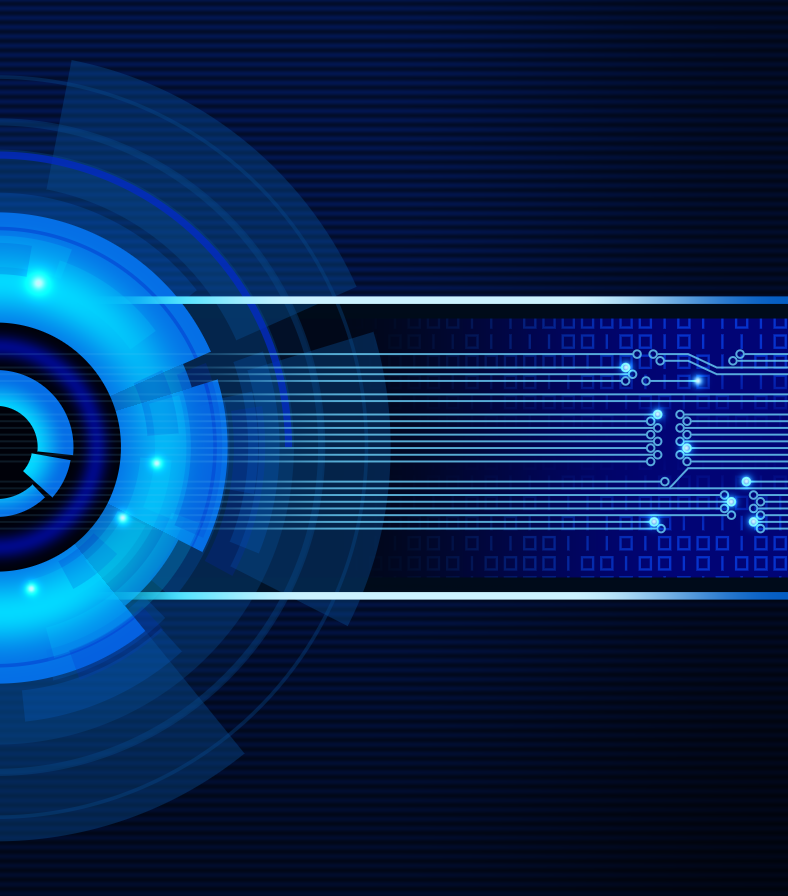
Give the GLSL for this background, as a Shadertoy shader.

```glsl
// Glowing segmented dial beside a dark band of circuit traces on striped navy.

// Lengths in canvas heights, angles in degrees
const vec2 DIAL_CENTER = vec2(-0.004, 0.501);
const vec2 CELL = vec2(0.0215, 0.0225);
const float BAR_OFFSET = 0.165;
const float BAR_HALF = 0.0042;
const float PANEL_HALF = 0.1445;
const float STRIPE_STEP = 0.0104;
const float ROW_TOP = 0.6048;
const float ROW_STEP = 0.00749;
const float STAGGER = 0.0078;
const float PAD = 0.0042;
const float TRACE_HALF = 0.0011;
const vec3 NAVY = vec3(0.008, 0.085, 0.31);
const vec3 SHADE = vec3(0.006, 0.05, 0.165);
const vec3 PANEL = vec3(0.005, 0.015, 0.46);
const vec3 AZURE = vec3(0.02, 0.43, 0.9);
const vec3 CYAN = vec3(0.01, 0.85, 1.0);
const vec3 HAZE = vec3(0.03, 0.3, 0.57);
const vec3 ROYAL = vec3(0.01, 0.16, 0.78);
const vec3 TRACE = vec3(0.4, 0.78, 0.94);
const vec3 ICE = vec3(0.8, 0.95, 1.0);
const vec2 SPARKS[12] = vec2[12](
    vec2(0.043, 0.684), vec2(0.175, 0.483), vec2(0.137, 0.422), vec2(0.035, 0.343),
    vec2(0.699, 0.59), vec2(0.779, 0.575), vec2(0.734, 0.538), vec2(0.766, 0.5),
    vec2(0.833, 0.463), vec2(0.816, 0.44), vec2(0.73, 0.418), vec2(0.841, 0.418));

float hash(float n) { return fract(sin(n * 91.73) * 4375.85); }

// Antialiased coverage of a distance
float fill(float d) { return clamp(0.5 - d * iResolution.y, 0.0, 1.0); }

float segment(vec2 p, vec2 a, vec2 b) {
    vec2 ab = b - a;
    return length(p - a - ab * clamp(dot(p - a, ab) / dot(ab, ab), 0.0, 1.0));
}

// Ring slice; q holds radius and angle
float sector(vec2 q, float rIn, float rOut, float low, float high) {
    float side = radians(max(low - q.y, q.y - high)) * q.x;
    return fill(max(max(rIn - q.x, q.x - rOut), side));
}

float ring(float r, float radius, float w) { return fill(abs(r - radius) - w); }

float rowY(int row) { return ROW_TOP - float(row) * ROW_STEP; }

// Inner ends of the left and right traces; -1 and 2 leave a side empty
vec2 rowEnds(int row) {
    float even = STAGGER * float(1 - row % 2);
    if (row == 0) return vec2(0.711, 0.826);
    if (row == 1) return vec2(-1.0, 0.818);
    if (row < 5) return vec2(0.706 - even, row < 4 ? 0.8 : 2.0);
    if (row == 6 || row == 7 || row == 20) return vec2(2.0);
    if (row == 17) return vec2(-1.0, 0.768);
    if (row == 5 || row == 8 || row == 18) return vec2(-1.0, 2.0);
    if (row < 17) return vec2(0.734 - even, 0.759 + even);
    if (row == 19) return vec2(0.742, 0.833);
    return vec2(row < 25 ? 0.8085 : 0.73, 0.841) + even;
}

// Trace from a round pad at a to b
float lead(vec2 p, vec2 a, vec2 b) {
    return min(abs(length(p - a) - PAD), segment(p, a + PAD * normalize(b - a), b));
}

float circuit(vec2 p) {
    float d = segment(p, vec2(0.747, rowY(20)), vec2(0.768, rowY(17)));
    for (int row = 0; row < 27; row++) {
        float y = rowY(row);
        vec2 ends = rowEnds(row), start = vec2(ends.y, y), far = vec2(3.0, y);
        bool joined = row == 2 || row == 3 || row == 17;
        if (ends.x > 0.0) d = min(d, lead(p, vec2(ends.x, y), vec2(0.0, y)));
        d = min(d, joined ? segment(p, start, far) : lead(p, start, far));
    }
    // Bent links
    for (int i = 0; i < 2; i++) {
        vec2 bend = vec2(0.768, rowY(i));
        d = min(d, lead(p, vec2(0.729 + STAGGER * float(i), bend.y), bend));
        d = min(d, segment(p, bend, vec2(0.8, rowY(i + 2))));
    }
    return min(d, lead(p, vec2(0.721, rowY(4)), vec2(0.779, rowY(4))));
}

// Grid of open boxes and upright bars
float cells(vec2 p) {
    vec2 f = abs(fract(p / CELL) - 0.5) * CELL, e = f - vec2(0.0062, 0.0068);
    bool box = hash(dot(floor(p / CELL), vec2(1.0, 57.0))) < 0.55;
    return fill((box ? abs(max(e.x, e.y)) : max(f.x, e.y)) - 0.0013);
}

vec3 dial(vec3 col, vec2 q) {
    float r = q.x, t = (r - 0.185) / 0.036, u = (r - 0.112) / 0.013;
    // Haze, wide wedges and rings
    float haze = 0.12 * fill(r - 0.365) + 0.3 * fill(r - 0.332);
    float wedges = sector(q, 0.293, 0.44, 24.0, 79.0) + sector(q, 0.293, 0.44, -27.0, 17.0);
    wedges += sector(q, 0.262, 0.44, -110.0, -51.0);
    col = mix(mix(col, HAZE, haze), HAZE, 0.4 * wedges);
    col = mix(col, HAZE, 0.35 * (ring(r, 0.413, 0.002) + ring(r, 0.363, 0.004)));
    col = mix(col, ROYAL, 0.75 * sector(q, 0.322, 0.33, 0.0, 100.0));
    // Bright body with raised blocks
    float body = max(0.8 * sector(q, 0.13, 0.228, -120.0, 120.0), sector(q, 0.13, 0.262, 24.0, 100.0));
    body = max(body, sector(q, 0.13, 0.258, -27.0, 17.0));
    body = max(body, sector(q, 0.13, 0.264, -110.0, -51.0));
    vec3 glow = mix(AZURE, CYAN, exp(-t * t) * mix(0.6, 1.0, smoothstep(15.0, 75.0, abs(q.y))));
    col = mix(col, mix(glow, ROYAL, 0.4 * ring(r, 0.244, 0.002)), body);
    // Scattered slices
    for (int i = 0; i < 18; i++) {
        float k = float(i), low = 190.0 * hash(k + 20.0) - 105.0, rIn = 0.145 + 0.008 * k;
        float part = sector(q, rIn, rIn + 0.035, low, low + 20.0 + 35.0 * hash(k));
        col = mix(col, i % 3 == 0 ? ROYAL : i < 9 ? CYAN : AZURE, 0.2 * part);
    }
    // Dark core, blue torus and broken hub
    vec3 core = vec3(0.0, 0.005, 0.035) + vec3(0.0, 0.03, 0.5) * exp(-u * u);
    float hub = sector(q, 0.046, 0.086, -6.0, 110.0) + sector(q, 0.04, 0.084, -42.0, -10.0);
    hub += sector(q, 0.058, 0.078, -120.0, -46.0);
    core = mix(core, mix(CYAN, AZURE, smoothstep(0.04, 0.08, r)), hub);
    return mix(col, core, fill(r - 0.139));
}

void mainImage(out vec4 fragColor, in vec2 fragCoord) {
    vec2 p = fragCoord / iResolution.y, rel = p - DIAL_CENTER;
    float x = fragCoord.x / iResolution.x, off = abs(p.y - 0.5), lit = smoothstep(0.42, 0.88, x);
    // Striped backdrop
    vec3 col = mix(SHADE, NAVY, 0.5 + 0.5 * sin(6.2832 * p.y / STRIPE_STEP));
    col *= mix(1.0, 0.55, smoothstep(0.45, 1.0, x)) * mix(0.55, 1.0, smoothstep(0.0, 0.55, p.y));
    // Band, panel and dial
    col = mix(col, vec3(0.0, 0.045, 0.1), fill(off - BAR_OFFSET));
    vec3 panel = mix(SHADE * 0.6, PANEL, lit) + HAZE * 0.6 * cells(p) * lit * smoothstep(0.0, 0.12, off);
    col = mix(col, panel, fill(off - PANEL_HALF));
    col = dial(col, vec2(length(rel), degrees(atan(rel.y, rel.x))));
    // Traces and bars
    col = mix(col, TRACE, fill(circuit(p) - TRACE_HALF) * mix(0.12, 0.85, smoothstep(0.22, 0.45, x)));
    vec3 bar = mix(mix(CYAN, ICE, smoothstep(0.1, 0.4, x)), AZURE * 0.85, smoothstep(0.72, 1.0, x));
    col = mix(col, bar, fill(abs(off - BAR_OFFSET) - BAR_HALF) * smoothstep(0.1, 0.24, x));
    // Light points
    for (int i = 0; i < 12; i++) {
        float d = length(p - SPARKS[i]) / (i == 0 ? 0.008 : 0.0045);
        col = mix(col + CYAN * 0.55 * exp(-0.35 * d * d), ICE, exp(-1.2 * d * d));
    }
    fragColor = vec4(min(col, 1.0), 1.0);
}
```
